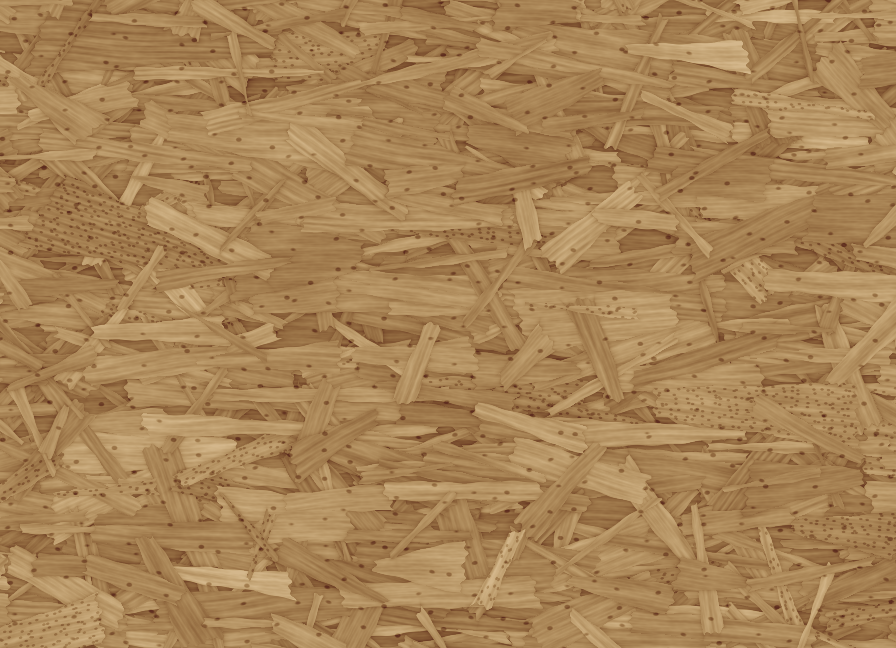
Reproduce this texture procedurally as a WebGL 1 fragment shader.

```glsl
precision highp float;
uniform vec2 u_resolution;

vec4 hash4(vec2 p) {
  vec4 q = fract(p.xyxy * vec4(0.1031, 0.1030, 0.0973, 0.1099));
  q += dot(q, q.wzxy + 33.33);
  return fract((q.xxyz + q.yzzw) * q.zywx);
}

// Distance to the nearest scattered point
float cellular(vec2 p) {
  vec2 cell = floor(p), f = p - cell;
  float nearest = 2.0;
  for (int j = -1; j <= 1; j++)
    for (int i = -1; i <= 1; i++) {
      vec2 o = vec2(float(i), float(j));
      vec2 r = o + hash4(cell + o).xy - f;
      nearest = min(nearest, dot(r, r));
    }
  return sqrt(nearest);
}

// Signed distance to a wood strand with torn ends and tapering sides
float strandDistance(vec2 q, vec2 halfSize, vec4 h) {
  float torn = 0.003 * sin(q.y * 190.0 + h.x * 40.0) + 0.002 * sin(q.y * 470.0 + h.y * 40.0);
  float slant = (h.z - 0.5) * 0.7 * q.y;
  float taper = 1.0 - (h.w - 0.5) * 1.3 * q.x / halfSize.x;
  float side = 0.0015 * sin(q.x * 45.0 + h.y * 30.0) + 0.0008 * sin(q.x * 130.0 + h.z * 30.0);
  return max(abs(q.x + slant) - halfSize.x + torn, abs(q.y) - halfSize.y * taper + side);
}

// Growth rings, fibres, blotches and pores in strand coordinates
float grain(vec2 q, vec4 h) {
  float seed = h.x * 40.0;
  float y = q.y + 0.004 * sin(q.x * 11.0 + seed) + 0.0015 * sin(q.x * 29.0 + seed * 3.0);
  float ring = 0.5 + 0.5 * sin(y * mix(260.0, 620.0, h.y) + 2.0 * sin(y * 85.0 + seed));
  float tone = (0.35 - ring * ring) * 0.24 * h.z;
  tone += (cellular(vec2(q.x * 16.0, y * 230.0) + seed) - 0.45) * 0.26;
  tone += (cellular(vec2(q.x * 9.0, y * 65.0) + seed * 2.0) - 0.45) * 0.24;
  tone += (cellular(q * vec2(75.0, 190.0) + seed) - 0.45) * 0.10;
  float pores = smoothstep(0.28, 0.12, cellular(q * vec2(75.0, 110.0) + seed));
  return tone - 0.45 * pores * step(0.94, h.w);
}

// Tone 0 to 1 becomes dark brown to pale straw
vec3 woodColour(float t) {
  return vec3(0.51, 0.34, 0.20) + t * vec3(0.28, 0.33, 0.20 + 0.09 * t);
}

void main() {
  vec2 p = gl_FragCoord.xy / u_resolution.y;
  float pixel = 1.0 / u_resolution.y;
  float tone = 0.4;
  vec2 grainPos = p;
  vec4 grainHash = vec4(0.5);

  // Strands laid down in layers, bottom to top
  for (int k = 0; k < 14; k++) {
    float layer = float(k);
    float scale = 0.55 + 0.5 * fract(layer * 0.618);
    vec2 cellSize = scale * vec2(0.26, 0.14);
    vec2 shift = hash4(vec2(layer, 71.0)).xy * 5.0;
    vec2 cell = floor(p / cellSize + shift);
    for (int j = -1; j <= 1; j++)
      for (int i = -1; i <= 1; i++) {
        vec2 id = cell + vec2(float(i), float(j));
        vec4 h = hash4(id + layer * 37.0);
        vec4 g = hash4(id + layer * 53.0 + 211.0);
        if (g.x > mix(1.0, 0.4, layer / 13.0)) continue;

        vec2 centre = (id + 0.2 + 0.6 * h.xy - shift) * cellSize;
        float turn = h.z * 2.0 - 1.0;
        float angle = turn * 0.22 + turn * turn * turn * 1.15 - 0.05;
        float c = cos(angle), s = sin(angle);
        vec2 q = mat2(c, -s, s, c) * (p - centre);
        vec2 halfSize = scale * vec2(mix(0.07, 0.15, h.w) * mix(1.35, 1.0, abs(s)),
                                     mix(0.010, 0.048, g.y * g.y) * mix(1.0, 0.7, abs(s)));
        float d = strandDistance(q, halfSize, g);

        // Contact shadow, then the strand with a faint worn rim
        float outside = max(d, 0.0);
        tone -= (0.26 * exp(-outside / 0.0025) + 0.07 * exp(-outside / 0.010)) * mix(0.4, 1.0, h.x);
        float cover = smoothstep(0.6 * pixel, -0.6 * pixel, d);
        float body = 0.65 + (g.z - 0.5) * 0.38 + 0.16 * step(0.86, h.y);
        body -= 0.10 * exp(min(d, 0.0) / 0.002) * g.w;
        body += (h.y - 0.5) * 0.14 * q.x / halfSize.x;
        tone = mix(max(tone, -0.15), body, cover);
        if (cover > 0.5) {
          grainPos = q;
          grainHash = vec4(h.x, g.w, h.w, fract(h.y * 7.0 + g.z));
        }
      }
  }

  tone += grain(grainPos, grainHash);

  // Resin stains and rare dark flecks across the board
  tone += 0.10 * (cellular(p * vec2(5.0, 8.0)) - 0.45);
  float fleck = cellular(p * vec2(17.0, 26.0) + 9.0) + 0.03 * sin(p.x * 310.0) * sin(p.y * 270.0);
  tone -= 0.6 * smoothstep(0.10, 0.03, fleck);

  gl_FragColor = vec4(woodColour(clamp(tone, -0.5, 1.15)), 1.0);
}
```
